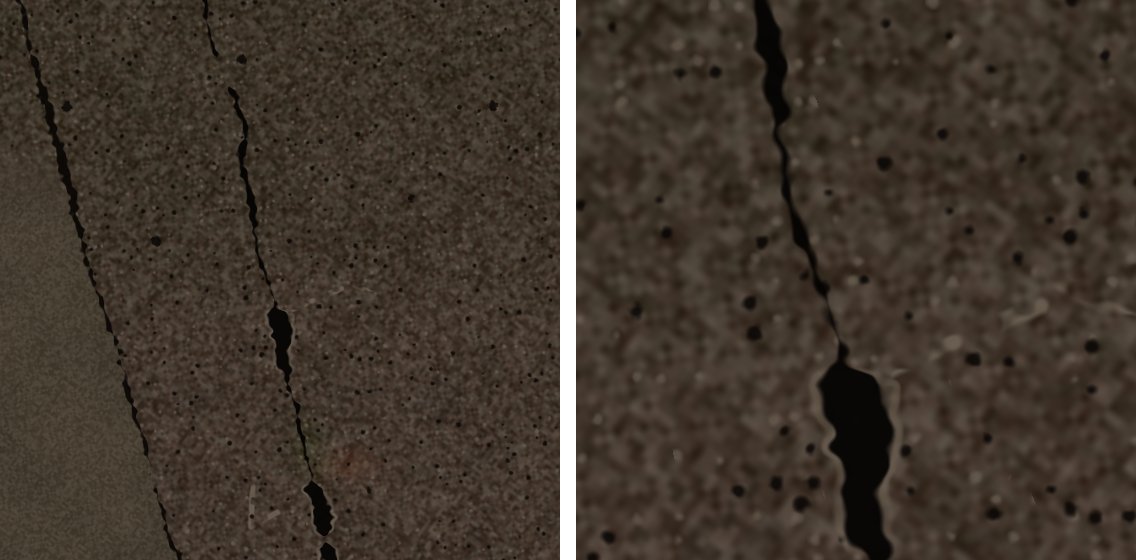
Left: the whole. Right: its middle third, enlarged.
Give the GLSL for this texture, as a Shadertoy shader.

```glsl
#define GRAIN_SCALE 175.0
#define GRAIN_CONTRAST 0.145
#define FINE_SCALE 235.0
#define FINE_CONTRAST 0.085
#define EDGE_SOFTNESS 0.0022
#define PIT_DENSITY 0.11
#define FLECK_DENSITY 0.10
#define OLIVE_STONE vec3(0.232, 0.197, 0.152)
#define RUDDY_STONE vec3(0.262, 0.214, 0.178)
#define SMOOTH_STONE vec3(0.276, 0.240, 0.194)
#define CRACK_COLOR vec3(0.030, 0.020, 0.014)
#define PALE_COLOR vec3(0.440, 0.395, 0.340)

float hash(vec2 p) {
    vec3 q = fract(vec3(p.xyx) * 0.1031);
    q += dot(q, q.yzx + 33.33);
    return fract((q.x + q.y) * q.z);
}

float noise(vec2 p) {
    vec2 cell = floor(p), f = fract(p);
    f = f * f * (3.0 - 2.0 * f);
    float low = mix(hash(cell), hash(cell + vec2(1, 0)), f.x);
    float high = mix(hash(cell + vec2(0, 1)), hash(cell + vec2(1, 1)), f.x);
    return mix(low, high, f.y);
}

vec2 rotate(vec2 p) {
    return mat2(0.8, 0.6, -0.6, 0.8) * p;
}

float softEdge() {
    return max(EDGE_SOFTNESS, 1.0 / iResolution.y);
}

float fill(float d) {
    return 1.0 - smoothstep(-softEdge(), softEdge(), d);
}

float span(float x, float start, float end, float blur) {
    return smoothstep(start - blur, start + blur, x)
         * (1.0 - smoothstep(end - blur, end + blur, x));
}

float segment(vec2 p, vec2 a, vec2 b) {
    vec2 ab = b - a;
    return length(p - a - ab * clamp(dot(p - a, ab) / dot(ab, ab), 0.0, 1.0));
}

// One irregular spot in some of the cells of a jittered grid
float spots(vec2 p, float scale, float density, float radius, float seed) {
    vec2 q = p * scale, cell = floor(q), id = cell + seed;
    vec2 center = 0.35 + 0.3 * vec2(hash(id + 17.0), hash(id + 41.0));
    vec2 offset = (fract(q) - center) / scale;
    float size = radius * (0.5 + 0.6 * hash(id + 73.0));
    float ragged = radius * 0.6 * (noise(p * 260.0 + seed) - 0.5);
    return step(hash(id), density) * fill(length(offset) - size + ragged);
}

// Signed horizontal distances to the centre lines; t runs from top to bottom
float leftCrackOffset(vec2 p, float t) {
    float wander = 0.010 * (noise(vec2(t * 20.0, 3.0)) - 0.5)
                 + 0.006 * (noise(vec2(t * 75.0, 8.0)) - 0.5);
    return p.x - (0.034 + 0.255 * t + 0.030 * t * t + wander);
}

float middleCrackOffset(vec2 p, float t) {
    float wander = 0.010 * (noise(vec2(t * 22.0, 31.0)) - 0.5)
                 + 0.005 * (noise(vec2(t * 80.0, 38.0)) - 0.5);
    float bends = 0.017 * span(t, 0.15, 0.27, 0.03) - 0.010 * span(t, 0.40, 0.48, 0.03);
    return p.x - (0.364 + 0.228 * t + bends + wander);
}

void mainImage(out vec4 fragColor, in vec2 fragCoord) {
    vec2 p = fragCoord / iResolution.y;
    float t = 1.0 - p.y;
    float leftOffset = leftCrackOffset(p, t);
    float middleOffset = middleCrackOffset(p, t);

    // Broad tone: olive above, ruddy below, smoother slab at lower left
    float cloud = noise(p * 5.0) - 0.5;
    vec3 color = mix(OLIVE_STONE, RUDDY_STONE, smoothstep(0.05, 0.9, t + 0.35 * cloud));
    float smoothSlab = fill(leftOffset) * smoothstep(0.22, 0.42, t + 0.15 * cloud);
    color = mix(color, SMOOTH_STONE, smoothSlab);
    color *= 1.0 + 0.10 * (noise(p * 14.0 + 9.0) - 0.5);

    // Stains beside the middle crack
    vec2 green = (p - vec2(0.552, 0.20)) / vec2(0.035, 0.055);
    vec2 rust = (p - vec2(0.620, 0.17)) / vec2(0.045, 0.030);
    color += vec3(-0.035, -0.005, -0.035) * exp(-dot(green, green));
    color += vec3(0.045, 0.005, -0.005) * exp(-dot(rust, rust));

    // Granular surface
    float coarse = 0.7 * noise(rotate(p) * GRAIN_SCALE) + 0.5 * noise(p * GRAIN_SCALE * 0.62 + 50.0) - 0.6;
    float fine = noise(rotate(p) * FINE_SCALE + 90.0) - 0.5;
    float tint = noise(p * 110.0 + 140.0) - 0.5;
    color += mix(GRAIN_CONTRAST * 1.25 * coarse, FINE_CONTRAST * fine, smoothSlab);
    color += vec3(0.014, -0.008, -0.004) * tint * (1.0 - smoothSlab);

    // Pale flecks, denser along the cracks
    float rough = 1.0 - smoothSlab;
    float nearCrack = exp(-abs(middleOffset) * 28.0) + 0.6 * exp(-abs(leftOffset - 0.01) * 35.0);
    float flecks = spots(p, 85.0, FLECK_DENSITY * (0.5 + 2.0 * nearCrack), 0.0033, 5.0);
    color = mix(color, PALE_COLOR, 0.6 * flecks * rough);

    // Broken chalky scratches
    float scratch = segment(p, vec2(0.52, 0.447), vec2(0.61, 0.485));
    scratch = min(scratch, segment(p, vec2(0.61, 0.505), vec2(0.665, 0.475)));
    scratch = min(scratch, segment(p, vec2(0.452, 0.145), vec2(0.448, 0.060)));
    scratch = min(scratch, segment(p, vec2(0.448, 0.060), vec2(0.495, 0.085)));
    float chalk = smoothstep(0.38, 0.75, noise(p * 95.0 + 210.0));
    color = mix(color, PALE_COLOR, 0.8 * chalk * fill(scratch - 0.005));

    // Dark pits
    float pits = spots(rotate(p), 62.0, PIT_DENSITY, 0.0037, 120.0);
    pits = max(pits, spots(p, 13.0, 0.06, 0.0085, 180.0));
    color = mix(color, CRACK_COLOR, 0.85 * pits * rough);

    // Crack widths, with two open cavities in the middle crack
    float ragged = noise(p * 105.0 + 260.0) - 0.5;
    float leftWidth = 0.0028 + 0.0045 * span(t, 0.12, 0.40, 0.10) + 0.009 * ragged;
    leftWidth -= 0.003 * span(t, 0.82, 0.88, 0.02);
    float cavities = span(t, 0.555, 0.665, 0.009) * mix(0.018, 0.008, smoothstep(0.57, 0.64, t))
                   + 0.013 * span(t, 0.865, 0.952, 0.010) + 0.010 * span(t, 0.975, 1.1, 0.006);
    float middleWidth = 0.0022 + 0.0035 * span(t, 0.17, 0.40, 0.04) + cavities + 0.0085 * ragged;
    middleWidth -= 0.009 * (span(t, 0.105, 0.150, 0.012) + span(t, 0.957, 0.968, 0.004));
    float middleEdge = abs(middleOffset) - middleWidth;

    // Pale rims, then the openings
    float rim = fill(middleEdge - 0.006) * smoothstep(0.002, 0.010, cavities);
    rim *= 0.35 + 0.65 * noise(p * 70.0 + 310.0);
    color = mix(color, PALE_COLOR, 0.75 * rim);
    color = mix(color, CRACK_COLOR, 0.92 * fill(abs(leftOffset) - leftWidth));
    color = mix(color, CRACK_COLOR * 0.6, 0.95 * fill(middleEdge));

    fragColor = vec4(clamp(color, 0.0, 1.0), 1.0);
}
```
